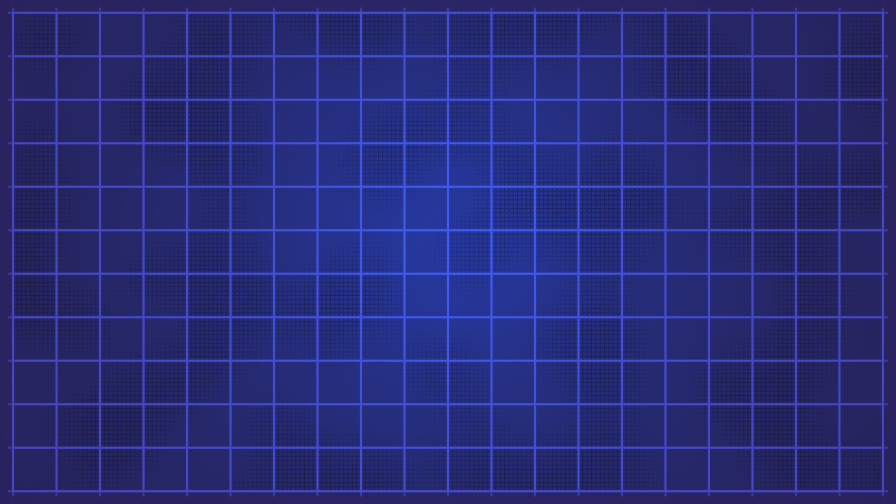
Write a Shadertoy shader that draws this pattern.

```glsl
#define CELLS vec2(20.0, 11.0)
#define PITCH 0.0863
#define LINE_WIDTH 0.05
#define OVERHANG 0.12
#define SUBDIVISIONS 10.0
#define FINE_STRENGTH 0.30
#define GLOW_RADIUS 0.40
#define EDGE_BLUE vec3(0.150, 0.130, 0.335)
#define CORE_BLUE vec3(0.150, 0.220, 0.620)
#define EDGE_LINE vec3(0.280, 0.255, 0.720)
#define CORE_LINE vec3(0.240, 0.360, 0.960)
#define MARGIN_TINT vec3(0.175, 0.130, 0.370)

vec2 hashGradient(vec2 cell) {
    float h = fract(sin(dot(cell, vec2(127.1, 311.7))) * 43758.5);
    float angle = 6.2832 * h;
    return vec2(cos(angle), sin(angle));
}

float gradientNoise(vec2 p) {
    vec2 i = floor(p), f = fract(p);
    vec2 u = f * f * f * (f * (f * 6.0 - 15.0) + 10.0);
    vec2 e = vec2(1.0, 0.0);
    float a = dot(hashGradient(i), f);
    float b = dot(hashGradient(i + e.xy), f - e.xy);
    float c = dot(hashGradient(i + e.yx), f - e.yx);
    float d = dot(hashGradient(i + e.xx), f - e.xx);
    return mix(mix(a, b, u.x), mix(c, d, u.x), u.y);
}

// Exact share of a pixel covered by lines centred on the integers
vec2 lineCoverage(vec2 q, float width, float pixel) {
    vec2 d = abs(fract(q + 0.5) - 0.5);
    vec2 hi = min(d + 0.5 * pixel, vec2(0.5 * width));
    vec2 lo = max(d - 0.5 * pixel, vec2(-0.5 * width));
    return clamp((hi - lo) / pixel, 0.0, 1.0);
}

// Per-axis mask of the band |p| < halfSize
vec2 insideBand(vec2 p, vec2 halfSize, float pixel) {
    return clamp((halfSize - abs(p)) / pixel + 0.5, 0.0, 1.0);
}

void mainImage(out vec4 fragColor, in vec2 fragCoord) {
    vec2 centred = (fragCoord - 0.5 * iResolution.xy) / iResolution.y;
    vec2 p = centred / PITCH;
    vec2 q = p + 0.5 * CELLS;
    float pixel = 1.0 / (iResolution.y * PITCH);

    // Background glow, slightly above the middle
    float r = length(centred - vec2(0.0, 0.02)) / GLOW_RADIUS;
    float glow = 1.0 / (1.0 + r * r);
    vec3 color = mix(EDGE_BLUE, CORE_BLUE, glow);

    // Frame margin
    vec2 frame = insideBand(p, 0.5 * CELLS, pixel);
    float inside = frame.x * frame.y;
    color = mix(mix(color, MARGIN_TINT, 0.6), color, inside);

    // Faint, patchy fine grid
    vec2 fine = lineCoverage(q * SUBDIVISIONS, 0.22, pixel * SUBDIVISIONS);
    float patchy = smoothstep(-0.35, 0.45, gradientNoise(p * 0.45));
    color *= 1.0 - FINE_STRENGTH * max(fine.x, fine.y) * patchy * inside;

    // Main grid with short, dimmer overhanging ends
    vec2 lines = lineCoverage(q, LINE_WIDTH, pixel);
    vec2 reach = insideBand(p, 0.5 * CELLS + OVERHANG, pixel);
    vec2 body = insideBand(p, 0.5 * CELLS + 0.5 * LINE_WIDTH, pixel);
    lines *= reach.yx * mix(vec2(0.6), vec2(1.0), body.yx) * reach;
    vec3 lineColor = mix(EDGE_LINE, CORE_LINE, glow);
    color = mix(color, lineColor, max(lines.x, lines.y));

    fragColor = vec4(color, 1.0);
}
```
